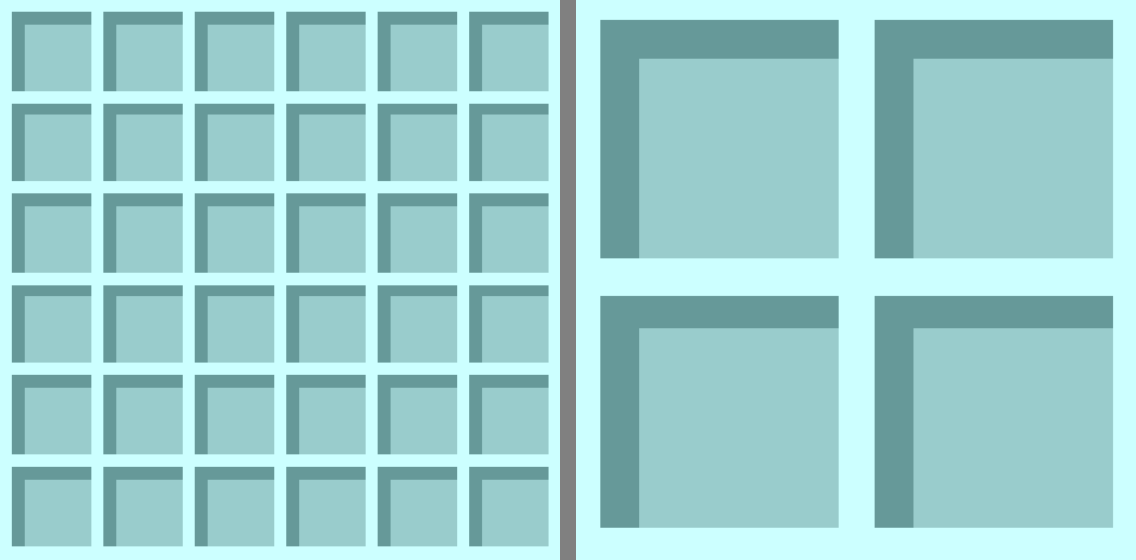
Left: the whole. Right: its middle third, enlarged.
Reproduce this pattern procedurally as a Shadertoy shader.

```glsl
// Six by six grid of recessed square tiles, shaded along the top and left, on pale grout
#define COLUMNS 6.0
#define ROW_PAIRS 3.0
#define MARGIN vec2(0.0212, 0.0210)
#define PITCH_X 0.1633
#define PAIR_PITCH 0.3242
#define FIRST_ROW_PITCH 0.1643
#define TILE_SIZE 0.1419
#define BEVEL 0.0231
#define TRIM 0.0039
#define GROUT_COLOR vec3(0.80, 1.00, 1.00)
#define SHADE_COLOR vec3(0.40, 0.60, 0.60)
#define FACE_COLOR vec3(0.60, 0.80, 0.80)

// Smooth coverage of an axis-aligned box
float boxMask(vec2 p, vec2 low, vec2 high, vec2 blur) {
    vec2 inside = clamp((p - low) / blur + 0.5, 0.0, 1.0)
                * clamp((high - p) / blur + 0.5, 0.0, 1.0);
    return inside.x * inside.y;
}

void mainImage(out vec4 fragColor, in vec2 fragCoord) {
    vec2 uv = fragCoord / iResolution.xy;
    vec2 blur = 1.2 / iResolution.xy;

    // Measure from the top left, with each cell starting mid-grout
    float halfGap = 0.5 * (PITCH_X - TILE_SIZE);
    vec2 p = vec2(uv.x, 1.0 - uv.y) - MARGIN + halfGap;

    // Columns repeat evenly; rows repeat in pairs of slightly unequal height
    float column = clamp(floor(p.x / PITCH_X), 0.0, COLUMNS - 1.0);
    float pair = clamp(floor(p.y / PAIR_PITCH), 0.0, ROW_PAIRS - 1.0);
    p -= vec2(column * PITCH_X, pair * PAIR_PITCH);
    float second = step(FIRST_ROW_PITCH, p.y);
    p.y -= second * FIRST_ROW_PITCH;
    p -= halfGap;

    // The second row of a pair has a thinner top bevel, except in the last pair
    float trim = TRIM * second * (1.0 - step(ROW_PAIRS - 1.5, pair));
    vec2 size = vec2(TILE_SIZE, TILE_SIZE - trim);
    vec2 faceStart = vec2(BEVEL, BEVEL - trim);

    // Face sits inside the shaded tile
    float tile = boxMask(p, vec2(0.0), size, blur);
    float face = boxMask(p, faceStart, size + blur, blur);
    vec3 color = mix(GROUT_COLOR, mix(SHADE_COLOR, FACE_COLOR, face), tile);
    fragColor = vec4(color, 1.0);
}
```
